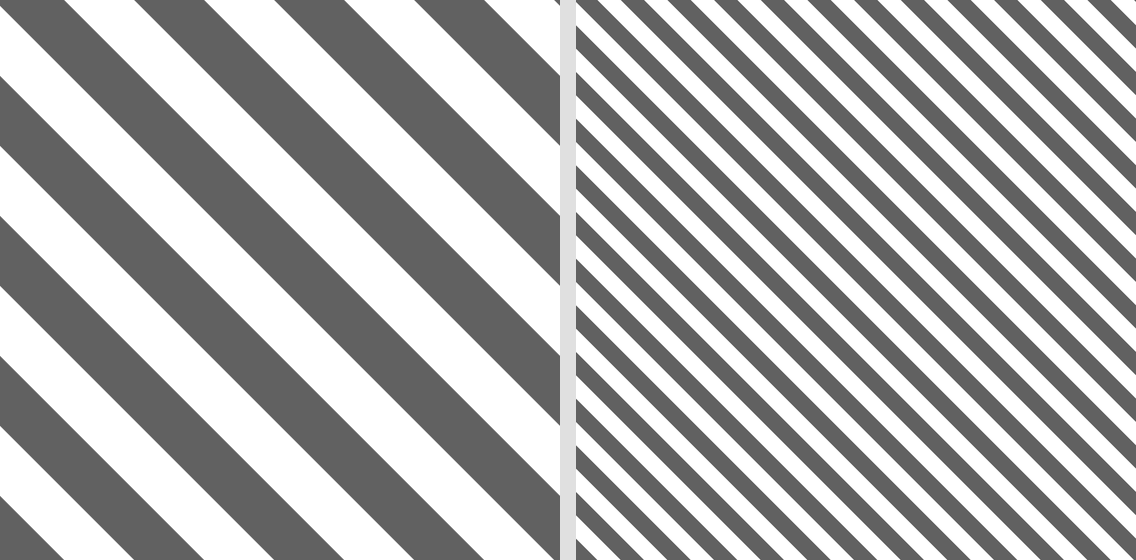
Left, the tile; right, the same tile 3 across and 3 down.
Write a Shadertoy shader that draws this pattern.

```glsl
// Signed distance to the nearest stripe edge, in stripe periods
float stripeDistance(vec2 uv) {
    float phase = 4.0 * (uv.x + uv.y) - 0.208;
    return abs(fract(phase + 0.5) - 0.5) - 0.25;
}

void mainImage(out vec4 fragColor, in vec2 fragCoord) {
    vec2 uv = fragCoord / iResolution.xy;

    // One pixel across the diagonal, in stripe periods
    float pixel = 4.0 * length(1.0 / iResolution.xy);
    float stripe = 1.0 - smoothstep(-0.5 * pixel, 0.5 * pixel, stripeDistance(uv));

    // Grey stripes over white
    fragColor = vec4(mix(vec3(1.0), vec3(0.38), stripe), 1.0);
}
```
